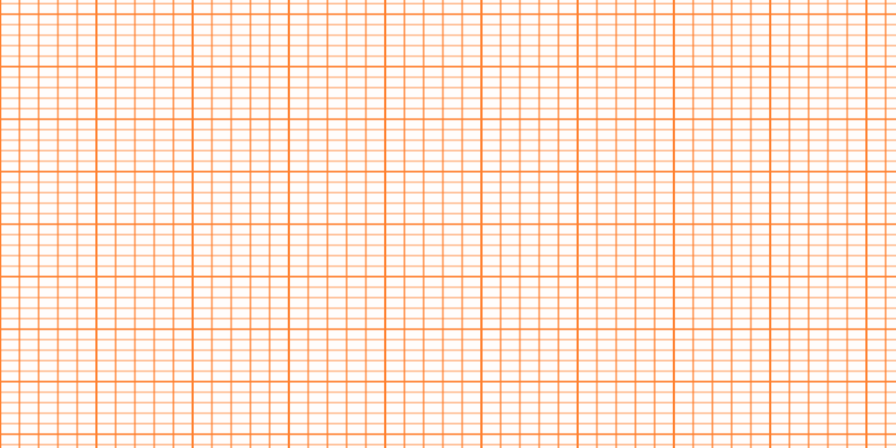
A WebGL 2 fragment shader for this pattern:

```glsl
#version 300 es
precision highp float;
// Orange graph paper: wide, low cells with every fifth line stronger.
// Each axis finds its nearest rule and shades it with a soft, peaked profile;
// both axes are then laid over white paper as one translucent ink.

uniform vec2 u_resolution;
out vec4 fragColor;

// 1.0 when the line number is a multiple of the period, else 0.0
float everyNth(float line, float period) {
    return 1.0 - min(mod(line, period), 1.0);
}

// Ink of a soft line that fades evenly from its centre to its edges;
// on coarse canvases it widens to a pixel and pales to keep the same ink
float softLine(float dist, float strength, float pixel) {
    float reach = max(1.0 / 256.0, pixel);
    float peak = strength / (256.0 * reach);
    return min(peak * max(1.0 - abs(dist) / reach, 0.0), 1.0);
}

void main() {
    // Canvas heights, with rules counted from the left edge and mid-height
    float pixel = 1.0 / u_resolution.y;
    vec2 pos = gl_FragCoord.xy * pixel - vec2(0.00036, 0.49964);

    // Nearest rule on each axis and the signed distance to it
    vec2 cell = vec2(11.0, 6.0) / 256.0;
    vec2 line = floor(pos / cell + 0.5);
    vec2 dist = pos - line * cell;

    // Upright rules are stronger, and strongest at every 25th
    float uprightInk = mix(0.78, 1.28, everyNth(line.x, 5.0))
                     + 0.15 * everyNth(line.x, 25.0);
    float levelInk = mix(0.50, 0.98, everyNth(line.y, 5.0));

    float upright = softLine(dist.x, uprightInk, pixel);
    float level = softLine(dist.y, levelInk, pixel);

    // Crossings deepen where the two inks overlap
    float inkAmount = 1.0 - (1.0 - upright) * (1.0 - level);
    vec3 paper = vec3(1.0, 0.994, 0.99);
    vec3 ink = vec3(1.0, 0.50, 0.18);
    fragColor = vec4(mix(paper, ink, inkAmount), 1.0);
}
```
